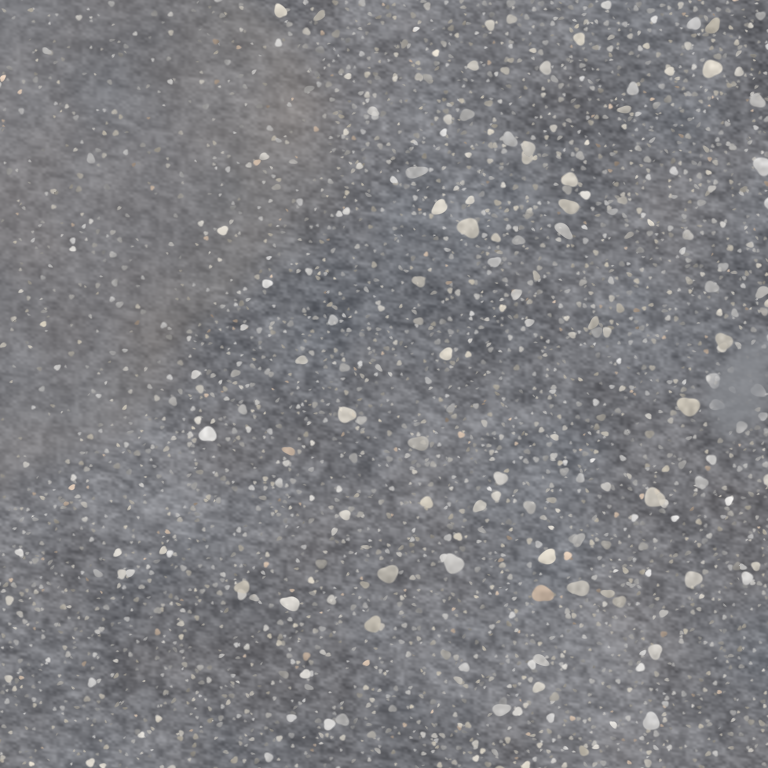
Reproduce this texture procedurally as a WebGL 2 fragment shader.

```glsl
#version 300 es
precision highp float;

uniform vec2 u_resolution;
out vec4 fragColor;

// Integer hash: three values in 0..1 per cell and seed
vec3 hash3(vec2 cell, float seed) {
    uvec3 v = uvec3(ivec3(vec3(cell, seed) + 4096.0));
    v = v * 1664525u + 1013904223u;
    v.x += v.y * v.z; v.y += v.z * v.x; v.z += v.x * v.y;
    v ^= v >> 16u;
    v.x += v.y * v.z; v.y += v.z * v.x; v.z += v.x * v.y;
    return vec3(v >> 8u) / 16777216.0;
}

float noise(vec2 p, float seed) {
    vec2 i = floor(p), f = fract(p);
    f = f * f * (3.0 - 2.0 * f);
    float low = mix(hash3(i, seed).x, hash3(i + vec2(1, 0), seed).x, f.x);
    float high = mix(hash3(i + vec2(0, 1), seed).x, hash3(i + vec2(1, 1), seed).x, f.x);
    return mix(low, high, f.y);
}

float fbm(vec2 p, float seed) {
    float sum = 0.0, amplitude = 0.5;
    for (int i = 0; i < 4; i++) {
        sum += amplitude * noise(p, seed + float(i));
        p = mat2(1.6, 1.2, -1.2, 1.6) * p;
        amplitude *= 0.5;
    }
    return sum / 0.9375;
}

// Signed distance into the smooth dusty area at the upper left
float dustDepth(vec2 p) {
    float edge = 0.40 - 2.1 * (p.y - 0.8) * (p.y - 0.8);
    return edge - p.x + 0.11 * (noise(p * 9.0, 3.0) - 0.5);
}

// Scattered pebbles: colour in rgb, coverage in a; density runs from left to right
vec4 pebbles(vec2 p, float cells, vec2 density, vec2 radii, vec2 tones, float seed) {
    vec4 result = vec4(0.0);
    vec2 home = floor(p * cells);
    float blur = max(0.0017, 0.7 / u_resolution.y);
    for (int y = -1; y <= 1; y++)
    for (int x = -1; x <= 1; x++) {
        vec2 cell = home + vec2(x, y);
        vec3 place = hash3(cell, seed);
        vec3 form = hash3(cell, seed + 1.0);
        vec3 look = hash3(cell, seed + 2.0);
        vec2 centre = (cell + 0.1 + 0.8 * place.xy) / cells;
        float bare = 1.0 - 0.55 * smoothstep(-0.03, 0.05, dustDepth(centre));
        if (place.z > bare * mix(density.x, density.y, smoothstep(0.25, 0.85, centre.x))) continue;

        // Uneven ellipse, mostly lying flat
        float tilt = (form.x - 0.5) * 2.0;
        vec2 d = mat2(cos(tilt), -sin(tilt), sin(tilt), cos(tilt)) * (p - centre);
        d.y *= mix(1.0, 1.8, form.y * form.y);
        float turn = atan(d.y, d.x);
        float radius = mix(radii.x, radii.y, form.z * form.z);
        radius *= 1.0 + 0.10 * sin(2.0 * turn + 6.3 * look.x) + 0.10 * sin(3.0 * turn + 6.3 * look.y);
        float cover = 1.0 - smoothstep(-blur, blur, length(d) - radius);

        float tone = mix(tones.x, tones.y, look.x);
        tone += 0.12 * (noise(p * 150.0, seed + 5.0) - 0.5) + 4.0 * (p.y - centre.y);
        vec3 tint = mix(vec3(1.0, 0.995, 0.99), vec3(1.03, 0.99, 0.91), look.y * look.y);
        tint = mix(tint, vec3(1.03, 0.93, 0.84), step(0.96, look.z));
        cover *= mix(0.75, 1.0, look.z);
        if (cover > result.a) result = vec4(tone * tint, cover);
    }
    return result;
}

void main() {
    vec2 p = gl_FragCoord.xy / u_resolution.y;
    float depth = dustDepth(p);
    float dust = smoothstep(-0.05, 0.05, depth);

    // Ground tones: blue-grey gravel, paler dust with a warm border
    vec3 colour = mix(vec3(0.456, 0.460, 0.479), vec3(0.486, 0.485, 0.499), dust);
    float border = dust * (1.0 - smoothstep(0.03, 0.22, depth)) * smoothstep(0.35, 0.6, p.y);
    colour += border * vec3(0.016, 0.009, -0.002);
    colour -= 0.024 * (1.0 - dust) * smoothstep(-0.18, -0.02, depth) * smoothstep(0.35, 0.6, p.y);

    // Pale track between the middle and the darker lower left
    float track = p.y - 0.38 + 0.55 * p.x + 0.10 * (noise(p * 8.0, 11.0) - 0.5);
    colour += 0.034 * smoothstep(-0.04, 0.05, track) * (1.0 - smoothstep(0.06, 0.28, track)) * (1.0 - dust);
    colour += 0.014 * smoothstep(0.5, 0.9, p.x) * (1.0 - smoothstep(0.3, 0.6, p.y));

    // Broad stains and a faint pale smear
    colour += 0.11 * (fbm(p * 5.0, 20.0) - 0.5);
    colour += 0.09 * (fbm(p * vec2(13, 18), 25.0) - 0.5) * mix(1.0, 0.6, dust);
    colour += vec3(0.022, 0.0, -0.018) * (fbm(p * 7.0, 30.0) - 0.5);
    vec2 smear = (p - vec2(0.965, 0.49)) * mat2(1.0, -0.35, 0.1, 1.0) / vec2(0.05, 0.085);
    float haze = 1.0 - smoothstep(0.4, 1.1, length(smear) + 0.5 * (fbm(p * 18.0, 40.0) - 0.5));
    colour = mix(colour, vec3(0.54, 0.55, 0.57), 0.8 * haze);

    // Grain from clumps to fine dust, slightly stretched sideways
    vec2 q = vec2(p.x, p.y + 0.12 * p.x);
    float grain = 0.09 * (noise(q * vec2(42, 64), 49.0) - 0.5);
    grain += 0.12 * (noise(q * vec2(100, 150), 50.0) - 0.5);
    grain += 0.09 * (noise(q * vec2(210, 290), 51.0) - 0.5);
    colour += grain * mix(1.0, 0.65, dust) * (1.0 - 0.7 * haze);

    // Grit, chips and larger stones
    vec4 grit = pebbles(p, 120.0, vec2(0.27, 0.29), vec2(0.0016, 0.0040), vec2(0.55, 0.80), 60.0);
    vec4 chips = pebbles(p, 56.0, vec2(0.11, 0.19), vec2(0.0034, 0.0070), vec2(0.60, 0.92), 70.0);
    vec4 stones = pebbles(p, 25.0, vec2(0.05, 0.17), vec2(0.0080, 0.0140), vec2(0.70, 0.90), 80.0);
    float clear = 1.0 - 0.85 * haze;
    colour = mix(colour, grit.rgb, grit.a * clear);
    colour = mix(colour, chips.rgb, chips.a * clear);
    colour = mix(colour, stones.rgb, stones.a * clear);

    fragColor = vec4(clamp(colour, 0.0, 1.0), 1.0);
}
```
